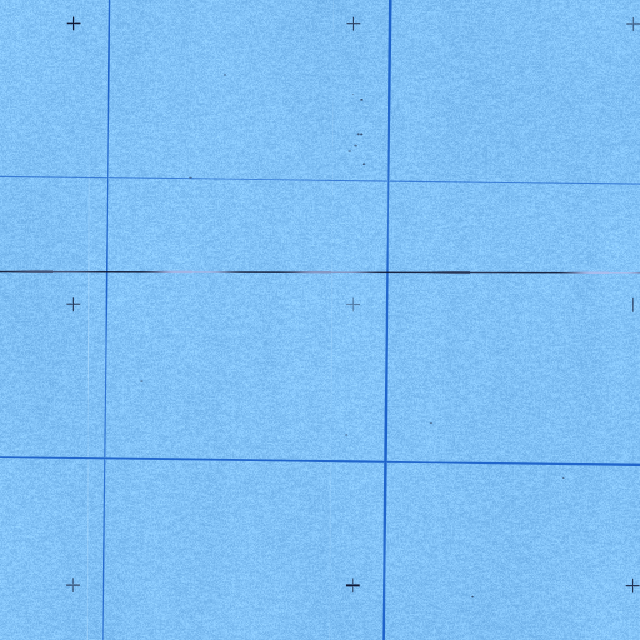
Reproduce this pattern procedurally as a Shadertoy shader.

```glsl
// Blue woven paper ruled with a slightly skewed grid of darker blue lines,
// small registration crosses on their own lattice, and one worn dark seam.
// Layers are distance-based strokes over hashed grain; no sine is used.

const vec3 PAPER = vec3(0.505, 0.757, 0.963);
const vec3 RULE_BLUE = vec3(0.11, 0.38, 0.79);
const vec3 INK = vec3(0.06, 0.09, 0.20);
const vec3 SEAM_PALE = vec3(0.68, 0.74, 0.93);
const vec2 GRID_ORIGIN = vec2(0.1608, 0.2858);
const float GRID_PERIOD = 0.4386;
const vec2 GRID_SKEW = vec2(0.0104, -0.0121);
const vec2 CROSS_ORIGIN = vec2(0.1140, 0.0859);
const vec2 CROSS_PERIOD = vec2(0.4372, 0.4388);
const float CROSS_ARM = 0.0108;
const float CROSS_HALF_WIDTH = 0.0009;
const float SEAM_Y = 0.5757;
const float SEAM_PERIOD = 0.217;
const float GRAIN_CELLS = 512.0;
const int SPECKS = 14;

// Ink strength of each cross arm, rows from the bottom up.
const float ARM_X[9] = float[9](0.8, 1.7, 0.9, 0.7, 0.4, 0.0, 1.4, 0.8, 0.7);
const float ARM_Y[9] = float[9](0.8, 0.8, 0.9, 0.9, 0.5, 0.9, 1.1, 0.8, 0.7);
// Fading of successive seam segments, left to right.
const float SEAM_FADE[5] = float[5](0.3, 0.95, 0.75, 0.1, 1.0);

float hash(vec2 p) {
    vec3 q = fract(vec3(p.xyx) * 0.1031);
    q += dot(q, q.yzx + 33.33);
    return fract((q.x + q.y) * q.z);
}

float noise(vec2 p) {
    vec2 i = floor(p), f = fract(p);
    f = f * f * (3.0 - 2.0 * f);
    return mix(mix(hash(i), hash(i + vec2(1, 0)), f.x),
               mix(hash(i + vec2(0, 1)), hash(i + vec2(1, 1)), f.x), f.y);
}

// Coverage of a stroke, kept faithful when thinner than one pixel.
float stroke(float d, float halfWidth, float px) {
    return clamp((halfWidth - abs(d)) / px + 0.5, 0.0, 1.0)
         * min(1.0, 2.0 * halfWidth / px);
}

vec3 paper(vec2 uv) {
    float grain = hash(floor(uv * GRAIN_CELLS) + 17.0) - 0.5;
    float weave = noise(uv * vec2(140.0, 430.0)) - 0.5;
    float bands = noise(uv * vec2(24.0, 2.0) + 40.0) - 0.5;
    float blotch = noise(uv * 5.0 + 9.0) - 0.5;
    float tone = 0.085 * grain + 0.055 * weave + 0.02 * bands + 0.016 * blotch;
    return PAPER + tone * vec3(1.05, 1.0, 0.8);
}

// Pale vertical creases, the left one clearer than the middle one.
float creases(vec2 uv, float px) {
    float left = stroke(uv.x - 0.1365 - 0.004 * uv.y, 0.0009, px);
    float middle = stroke(uv.x - 0.515 - 0.006 * uv.y, 0.0008, px);
    float wear = noise(vec2(uv.y * 28.0, 3.0));
    return left * (0.25 + 0.4 * wear) * smoothstep(0.8, 0.65, uv.y)
         + middle * 0.35 * wear;
}

float gridRules(vec2 uv, float px) {
    vec2 g = (uv - GRID_ORIGIN - GRID_SKEW * uv.yx) / GRID_PERIOD;
    vec2 id = floor(g + 0.5);
    vec2 d = (g - id) * GRID_PERIOD;
    float wearX = noise(vec2(uv.y * 9.0, id.x + 5.0));
    float wearY = noise(vec2(uv.x * 9.0, id.y + 25.0));
    float halfX = mix(0.0011, 0.0017, id.x) * (0.8 + 0.4 * wearX);
    float halfY = mix(0.0016, 0.0009, id.y) * (0.8 + 0.4 * wearY);
    float vertical = stroke(d.x, halfX, px) * (0.8 + 0.2 * wearX);
    float horizontal = stroke(d.y, halfY, px) * mix(0.95, 0.72, id.y);
    return max(vertical, horizontal);
}

float crosses(vec2 uv, float px) {
    vec2 g = (uv - CROSS_ORIGIN - vec2(0.001 * uv.y, -0.001 * uv.x)) / CROSS_PERIOD;
    vec2 id = clamp(floor(g + 0.5), 0.0, 2.0);
    vec2 d = (g - id) * CROSS_PERIOD;
    int k = int(id.x + 3.0 * id.y);
    vec2 ink = vec2(ARM_X[k], ARM_Y[k]);
    vec2 reach = clamp((CROSS_ARM - abs(d)) / px + 0.5, 0.0, 1.0);
    vec2 halfWidth = CROSS_HALF_WIDTH * max(vec2(1.0), ink);
    float across = stroke(d.y, halfWidth.x, px) * reach.x * min(ink.x, 1.0);
    float upright = stroke(d.x, halfWidth.y, px) * reach.y * min(ink.y, 1.0);
    return max(across, upright);
}

// Half the specks scatter freely, half gather below the upper middle cross.
float specks(vec2 uv, float px) {
    float ink = 0.0;
    for (int i = 0; i < SPECKS; i++) {
        float n = float(i);
        vec2 r = vec2(hash(vec2(n, 3.0)), hash(vec2(n, 71.0)));
        vec2 c = i % 2 == 0 ? r : vec2(0.545, 0.74) + r * vec2(0.025, 0.12);
        float radius = 0.0008 + 0.0008 * hash(vec2(n, 19.0));
        float d = length((uv - c) * vec2(0.7, 1.0));
        ink = max(ink, stroke(d, radius, px) * (0.35 + 0.4 * r.x));
    }
    return ink;
}

void mainImage(out vec4 fragColor, in vec2 fragCoord) {
    vec2 uv = fragCoord / iResolution.xy;
    float px = 1.0 / min(iResolution.x, iResolution.y);
    vec3 color = paper(uv);
    color = mix(color, vec3(0.70, 0.87, 1.0), creases(uv, px));
    color = mix(color, RULE_BLUE, gridRules(uv, px));

    // Seam: dark tapering segments divided by faded gaps.
    float s = (uv.x - 0.083) / SEAM_PERIOD;
    float segment = clamp(floor(s + 0.5), 0.0, 4.0);
    float fade = SEAM_FADE[int(segment)] * smoothstep(0.38, 0.12, abs(s - segment));
    float seamHalf = 0.0012 + 0.0007 * smoothstep(0.65, 0.9, fract(s));
    float seam = stroke(uv.y - SEAM_Y + 0.002 * uv.x, seamHalf, px);
    color = mix(color, mix(INK, SEAM_PALE, fade), seam * 0.92);

    color = mix(color, INK, max(crosses(uv, px), specks(uv, px)));
    fragColor = vec4(clamp(color, 0.0, 1.0), 1.0);
}
```
